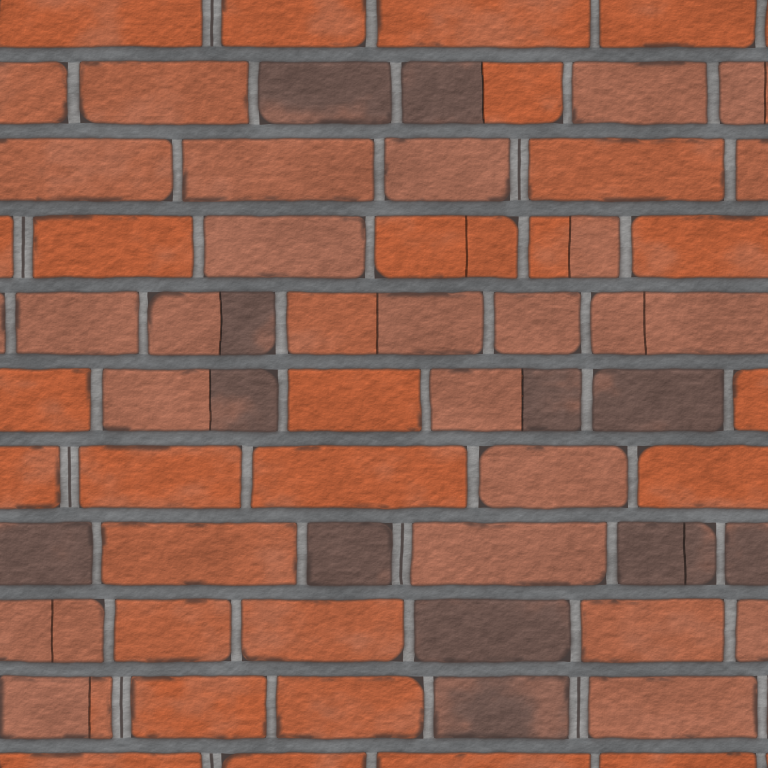
A Shadertoy shader for this texture:

```glsl
const float ROWS = 10.0;
const float ROW_SHIFT = 0.29;          // in rows
const float BED_HALF = 0.0094;         // half of a horizontal joint
const float JOINT_HALF = 0.0072;       // half of a vertical joint
const float WIDE_JOINT_HALF = 0.0125;
const float WIDE_JOINT_SHARE = 0.16;
const float JOINT_JITTER = 0.5;        // in brick cells
const float FIVE_BRICK_SHARE = 0.6;    // other rows hold four
const float SPLIT_SHARE = 0.24;
const float BROWN_SHARE = 0.19;
const float MIN_RADIUS = 0.004;
const float MAX_RADIUS = 0.026;
const float EDGE_WOBBLE = 0.0045;
const vec3 ORANGE = vec3(0.71, 0.37, 0.23);
const vec3 ROSE = vec3(0.62, 0.405, 0.325);
const vec3 BROWN = vec3(0.425, 0.335, 0.305);
const vec3 BED_GREY = vec3(0.43, 0.435, 0.44);
const vec3 JOINT_GREY = vec3(0.56, 0.555, 0.55);
const vec3 GAP = vec3(0.25, 0.21, 0.20);

float hash(vec2 p) {
    vec3 q = fract(p.xyx * 0.1031);
    q += dot(q, q.yzx + 33.33);
    return fract((q.x + q.y) * q.z);
}

// Value noise that wraps over the canvas
float noise(vec2 uv, vec2 cells) {
    vec2 p = uv * cells, i = floor(p), f = fract(p);
    f = f * f * (3.0 - 2.0 * f);
    vec2 a = mod(i, cells), b = mod(i + 1.0, cells);
    return mix(mix(hash(a), hash(vec2(b.x, a.y)), f.x),
               mix(hash(vec2(a.x, b.y)), hash(b), f.x), f.y);
}

float fbm(vec2 uv, vec2 cells) {
    float sum = 0.0, gain = 0.5;
    for (int i = 0; i < 4; i++) {
        sum += gain * noise(uv, cells);
        cells *= 2.0;
        gain *= 0.5;
    }
    return sum / 0.9375;
}

float boxDistance(vec2 p, vec2 halfSize, float radius) {
    vec2 q = abs(p) - halfSize + radius;
    return length(max(q, 0.0)) + min(max(q.x, q.y), 0.0) - radius;
}

// Joint position in brick cells
float jointAt(float cell, float count, float row) {
    return cell + JOINT_JITTER * (hash(vec2(mod(cell, count) + 3.0, row * 7.0 + 11.0)) - 0.5);
}

float jointHalf(float cell, float count, float row) {
    float pick = hash(vec2(mod(cell, count) + 41.0, row * 5.0 + 2.0));
    return pick < WIDE_JOINT_SHARE ? WIDE_JOINT_HALF : JOINT_HALF * mix(0.75, 1.1, pick);
}

vec3 brickTone(float pick) {
    return pick < BROWN_SHARE ? BROWN : mix(ORANGE, ROSE, smoothstep(0.45, 0.8, pick));
}

void mainImage(out vec4 fragColor, in vec2 fragCoord) {
    vec2 uv = fragCoord / iResolution.xy;
    float aa = 1.0 / min(iResolution.x, iResolution.y);
    vec2 wobble = vec2(fbm(uv, vec2(24.0)), fbm(uv + 0.37, vec2(24.0))) - 0.5;
    vec2 st = uv + EDGE_WOBBLE * wobble;

    // Find the row and the brick between two jittered joints
    float y = st.y * ROWS - ROW_SHIFT;
    float row = mod(floor(y), ROWS);
    float count = hash(vec2(row, 19.0)) < FIVE_BRICK_SHARE ? 5.0 : 4.0;
    float x = st.x * count + hash(vec2(row, 53.0)) + 0.5 * mod(row, 2.0);
    float cell = floor(x);
    if (x < jointAt(cell, count, row)) cell -= 1.0;
    else if (x > jointAt(cell + 1.0, count, row)) cell += 1.0;
    float left = jointAt(cell, count, row) / count;
    float right = jointAt(cell + 1.0, count, row) / count;
    float leftHalf = jointHalf(cell, count, row);
    float rightHalf = jointHalf(cell + 1.0, count, row);
    float across = x / count;
    vec2 halfSize = vec2(0.5 * (right - left - leftHalf - rightHalf), 0.5 / ROWS - BED_HALF);
    vec2 p = vec2(across - 0.5 * (left + leftHalf + right - rightHalf), (fract(y) - 0.5) / ROWS);
    vec2 id = vec2(mod(cell, count), row);

    // Each corner is worn by its own amount
    float wear = hash(id * 3.0 + step(0.0, p) * 29.0 + 7.0);
    float d = boxDistance(p, halfSize, mix(MIN_RADIUS, MAX_RADIUS, pow(wear, 4.0)));
    float sharpD = boxDistance(p, halfSize, 0.001);

    // Brick tone, sometimes in two pieces with a thin seam
    float splitX = halfSize.x * mix(-0.5, 0.6, hash(id + 71.0));
    bool isSplit = hash(id + 97.0) < SPLIT_SHARE;
    float piece = isSplit ? step(splitX, p.x) : 0.0;
    vec3 brick = brickTone(hash(id * 2.0 + piece * 13.0 + 5.0));
    float cloud = fbm(uv, vec2(14.0, 18.0));
    float grain = fbm(uv, vec2(90.0, 140.0));
    float relief = grain - fbm(uv + vec2(-0.001, 0.0016), vec2(90.0, 140.0));
    brick = mix(brick, ROSE, 0.5 * smoothstep(0.5, 0.8, cloud));
    brick *= 0.98 + 0.2 * (cloud - 0.5) + 0.16 * (grain - 0.5) + 0.42 * relief;
    if (isSplit) brick *= 1.0 - 0.5 * (1.0 - smoothstep(0.0005, 0.0022, abs(p.x - splitX)));

    // Lit upper edge, shaded rim and sooty patches near the edge
    brick *= 1.0 + 0.1 * smoothstep(0.007, 0.0, halfSize.y - p.y);
    float soot = smoothstep(0.56, 0.72, fbm(uv, vec2(20.0))) * smoothstep(-0.009, -0.001, d);
    float rim = 0.5 * smoothstep(-0.004, 0.0, d);
    brick = mix(brick, GAP, max(0.75 * soot, rim));

    // Mortar: mid-grey beds, paler upright joints, a crack in wide ones
    float upright = smoothstep(0.001, -0.002, abs(p.y) - halfSize.y);
    vec3 mortar = mix(BED_GREY, JOINT_GREY, upright);
    mortar *= 0.97 + 0.28 * (cloud - 0.5) + 0.16 * (grain - 0.5) + 0.3 * relief;
    float jointD = min(across - left, right - across);
    float nearHalf = across - left < right - across ? leftHalf : rightHalf;
    float crack = step(0.012, nearHalf) * upright * (1.0 - smoothstep(0.0008, 0.003, jointD));
    float shade = 0.65 * exp(-max(d, 0.0) / (p.y < 0.0 ? 0.0028 : 0.0016));
    float gap = smoothstep(0.001, -0.001, sharpD);
    mortar = mix(mortar, GAP, max(max(shade, 0.8 * crack), 0.9 * gap));

    fragColor = vec4(mix(brick, mortar, smoothstep(-aa, aa, d)), 1.0);
}
```
